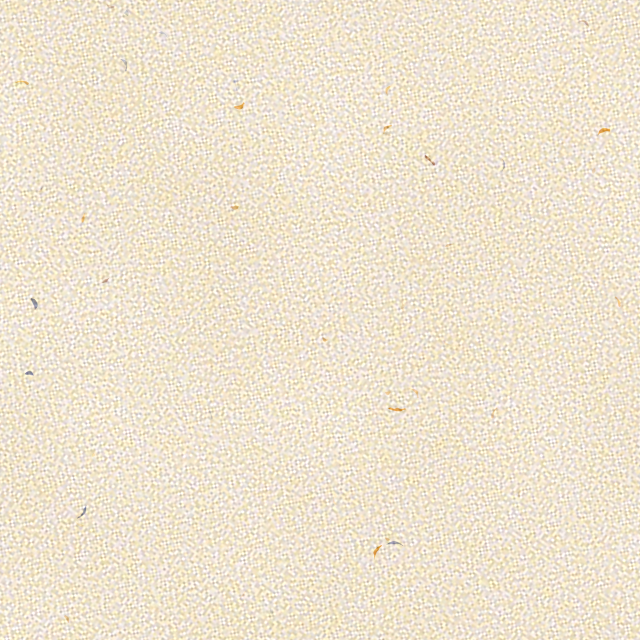
This texture is drawn by a WebGL 2 fragment shader. Its source:

```glsl
#version 300 es
precision highp float;
precision highp int;
// Cream recycled paper: fine sharpened grain with a drift of warm and cool
// tints, very soft mottling, and scattered ochre, brown and blue-grey fibres.
// Grain is rotated value noise; fibres are bent, tapered distance fields.

uniform vec2 u_resolution;
out vec4 fragColor;

// Three uniform random values from an integer cell
vec3 hash3(ivec2 cell, int seed) {
    uvec3 v = uvec3(ivec3(cell, seed)) * 1664525u + 1013904223u;
    v.x += v.y * v.z; v.y += v.z * v.x; v.z += v.x * v.y;
    v ^= v >> 16u;
    v.x += v.y * v.z; v.y += v.z * v.x; v.z += v.x * v.y;
    return vec3(v >> 8u) / 16777216.0;
}

vec3 noise3(vec2 p, int seed) {
    ivec2 i = ivec2(floor(p));
    vec2 f = fract(p);
    f = f * f * (3.0 - 2.0 * f);
    vec3 low = mix(hash3(i, seed), hash3(i + ivec2(1, 0), seed), f.x);
    vec3 high = mix(hash3(i + ivec2(0, 1), seed), hash3(i + ivec2(1, 1), seed), f.x);
    return mix(low, high, f.y);
}

mat2 rotation(float a) {
    return mat2(cos(a), sin(a), -sin(a), cos(a));
}

// Noise minus its surroundings: crisp grain centred on zero
float sharpGrain(vec2 p) {
    float around = noise3(p + vec2(1, 0), 1).x + noise3(p - vec2(1, 0), 1).x
                 + noise3(p + vec2(0, 1), 1).x + noise3(p - vec2(0, 1), 1).x;
    return noise3(p, 1).x - 0.25 * around;
}

// Signed distance to a bent fibre along x that thins towards its ends
float fibre(vec2 p, float halfLength, float halfWidth, float bend) {
    float t = clamp(p.x / halfLength, -1.0, 1.0);
    p.y -= bend * halfLength * (t * t - 0.4);
    return length(p - vec2(t * halfLength, 0.0)) - halfWidth * (1.0 - 0.6 * t * t);
}

void main() {
    vec2 p = gl_FragCoord.xy / u_resolution.y;

    // Paper base with soft mottling
    float mottle = noise3(p * 6.0, 3).x + 0.5 * noise3(p * 17.0, 4).x - 0.75;
    vec3 colour = vec3(0.942, 0.897, 0.818) + mottle * vec3(0.012, 0.016, 0.026);

    // Scattered fibres, most of them small and faint
    float ragged = noise3(p * 190.0, 5).x - 0.5;
    for (int i = 0; i < 46; i++) {
        vec3 place = hash3(ivec2(i, 7), 11);
        vec3 shape = hash3(ivec2(i, 19), 12);
        vec3 look = hash3(ivec2(i, 31), 13);
        float boldness = look.x * look.x;
        float slender = shape.x;
        float halfLength = mix(0.003, 0.013, slender) * (0.6 + 0.5 * boldness);
        float halfWidth = mix(0.0038, 0.0012, slender) * (0.6 + 0.5 * boldness);
        vec3 tint = look.y < 0.66 ? vec3(0.85, 0.58, 0.20)
                  : look.y < 0.84 ? vec3(0.62, 0.42, 0.27)
                  : vec3(0.50, 0.51, 0.60);
        vec2 q = rotation(place.z * 6.2832) * (p - place.xy);
        float d = fibre(q, halfLength, halfWidth, shape.y - 0.5) + ragged * 0.003;
        float cover = 1.0 - smoothstep(-0.0012, 0.0014, d);
        colour = mix(colour, tint, cover * mix(0.2, 0.95, boldness));
    }

    // Light and dark grain, then a slightly coarser shift of tint
    float grain = sharpGrain(rotation(0.61) * p * 265.0);
    vec3 drift = noise3(rotation(1.07) * p * 185.0, 2) - 0.5;
    colour += grain * vec3(0.25, 0.25, 0.24);
    colour += drift.x * vec3(0.03, 0.0, -0.17) + drift.y * vec3(0.03, -0.02, 0.02);

    fragColor = vec4(clamp(colour, 0.0, 1.0), 1.0);
}
```
